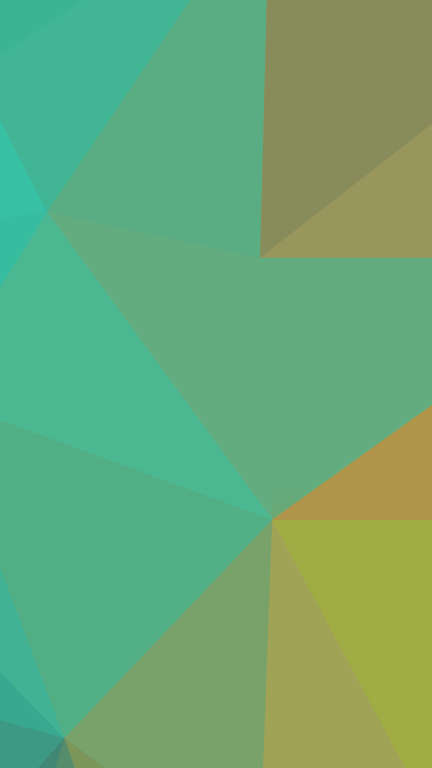
Reproduce this background procedurally as a WebGL 2 fragment shader.

```glsl
#version 300 es
precision highp float;

uniform vec2 u_resolution;
out vec4 fragColor;

#define GRID vec2(9.0, 16.0)
#define EDGE_WIDTH 1.0
#define GLOW_STRENGTH 0.45
#define GLOW_HEIGHT 0.55
#define GLOW_WIDTH 1.1

// Hubs where the facets meet, in grid units
const vec2 UPPER_LEFT = vec2(0.98, 11.58);
const vec2 UPPER_RIGHT = vec2(5.42, 10.63);
const vec2 CENTER = vec2(5.67, 5.17);
const vec2 LOWER_LEFT = vec2(1.34, 0.62);

const vec3 SAGE = vec3(0.353, 0.675, 0.510);
const vec3 MEADOW = vec3(0.384, 0.675, 0.498);
const vec3 OLIVE = vec3(0.533, 0.549, 0.353);
const vec3 KHAKI = vec3(0.596, 0.588, 0.361);
const vec3 TEAL = vec3(0.259, 0.714, 0.580);
const vec3 DEEP_TEAL = vec3(0.235, 0.706, 0.580);
const vec3 AQUA = vec3(0.220, 0.753, 0.643);
const vec3 SEA = vec3(0.220, 0.737, 0.627);
const vec3 MINT = vec3(0.298, 0.722, 0.569);
const vec3 JADE = vec3(0.322, 0.682, 0.518);
const vec3 MOSS = vec3(0.471, 0.635, 0.416);
const vec3 STRAW = vec3(0.627, 0.635, 0.337);
const vec3 LIME = vec3(0.627, 0.675, 0.267);
const vec3 OCHRE = vec3(0.690, 0.580, 0.290);
const vec3 LAGOON = vec3(0.255, 0.698, 0.580);
const vec3 POOL = vec3(0.224, 0.659, 0.565);
const vec3 PINE = vec3(0.243, 0.600, 0.518);
const vec3 SLATE = vec3(0.251, 0.533, 0.455);
const vec3 FERN = vec3(0.329, 0.549, 0.424);
const vec3 BRONZE = vec3(0.486, 0.588, 0.353);

vec2 p;
float pixel;
vec3 color;

// Signed distance to the line a-b, positive on its left
float leftOf(vec2 a, vec2 b) {
    vec2 d = normalize(b - a);
    return dot(p - a, vec2(-d.y, d.x));
}

void paint(float dist, vec3 tint) {
    color = mix(color, tint, clamp(0.5 + dist / pixel, 0.0, 1.0));
}

// Facet swept counterclockwise about a hub, less than half a turn
void wedge(vec2 hub, vec2 from, vec2 to, vec3 tint) {
    paint(min(leftOf(hub, from), -leftOf(hub, to)), tint);
}

void main() {
    p = gl_FragCoord.xy / u_resolution * GRID;
    pixel = EDGE_WIDTH * max(GRID.x / u_resolution.x, GRID.y / u_resolution.y);

    // Middle field below the top facet
    color = SAGE;
    paint(leftOf(UPPER_RIGHT, UPPER_LEFT), MEADOW);
    wedge(UPPER_RIGHT, CENTER, vec2(9.0, 10.63), MEADOW);

    // Warm haze rising beside the central hub
    vec2 haze = (p - CENTER) / vec2(GLOW_WIDTH, GLOW_HEIGHT);
    float glow = GLOW_STRENGTH * exp(-dot(haze, haze));
    glow *= clamp(0.5 + (p.x - CENTER.x) / pixel, 0.0, 1.0);
    color = mix(color, MOSS, glow);

    // Each facet runs under the next, so shared edges leave no seams
    wedge(UPPER_RIGHT, vec2(9.0, 10.63), vec2(5.56, 16.0), KHAKI);
    wedge(UPPER_RIGHT, vec2(9.0, 13.42), vec2(5.56, 16.0), OLIVE);

    // Upper left fan and corner
    wedge(UPPER_LEFT, vec2(3.96, 16.0), vec2(0.0, 11.46), TEAL);
    wedge(UPPER_LEFT, vec2(0.0, 13.5), vec2(0.0, 10.0), AQUA);
    wedge(UPPER_LEFT, vec2(0.0, 11.46), CENTER, SEA);
    wedge(UPPER_LEFT, vec2(0.0, 10.0), CENTER, MINT);
    paint(leftOf(vec2(0.0, 14.85), vec2(1.77, 16.0)), DEEP_TEAL);

    // Central fan
    wedge(CENTER, vec2(0.0, 7.25), vec2(5.48, 0.0), JADE);
    wedge(CENTER, LOWER_LEFT, vec2(8.44, 0.0), MOSS);
    wedge(CENTER, vec2(5.48, 0.0), vec2(9.0, 5.17), STRAW);
    wedge(CENTER, vec2(8.44, 0.0), vec2(9.0, 7.56), LIME);
    wedge(CENTER, vec2(9.0, 5.17), vec2(9.0, 7.56), OCHRE);

    // Lower left fan
    wedge(LOWER_LEFT, vec2(0.0, 4.19), vec2(0.0, 1.0), LAGOON);
    wedge(LOWER_LEFT, vec2(0.0, 2.0), vec2(0.79, 0.0), POOL);
    wedge(LOWER_LEFT, vec2(0.0, 1.0), vec2(1.15, 0.0), PINE);
    wedge(LOWER_LEFT, vec2(0.79, 0.0), vec2(1.56, 0.0), SLATE);
    wedge(LOWER_LEFT, vec2(1.15, 0.0), vec2(2.17, 0.0), FERN);
    wedge(LOWER_LEFT, vec2(1.56, 0.0), vec2(2.17, 0.0), BRONZE);

    fragColor = vec4(color, 1.0);
}
```
